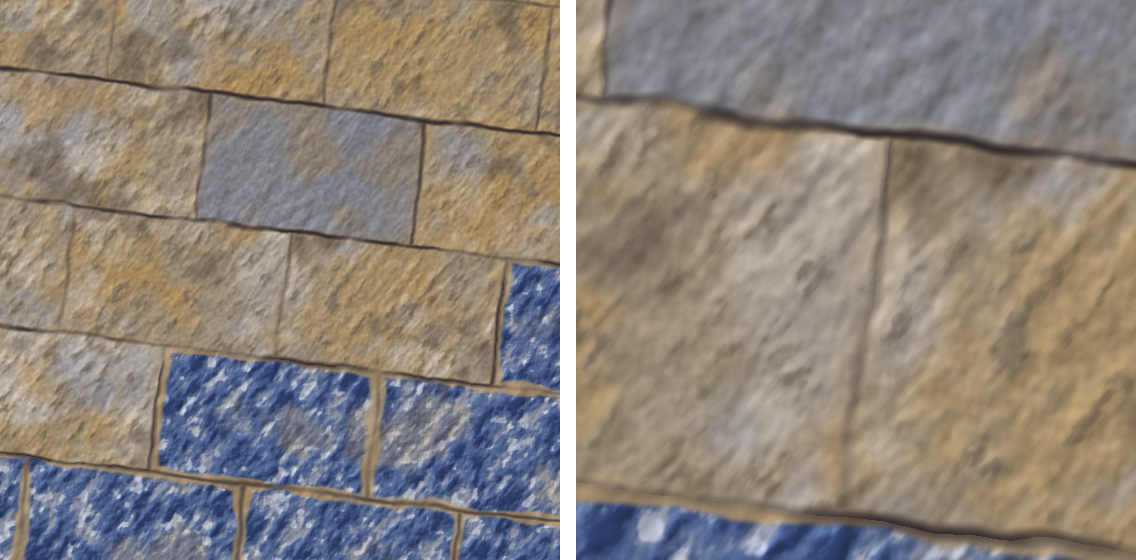
Left: the whole. Right: its middle third, enlarged.
Reproduce this texture procedurally as a Shadertoy shader.

```glsl
// A weathered stone wall: tilted courses of tan blocks turning to blue ones at lower right.
// A rotated running bond gives each block an index; layered value noise stains and
// chisels the faces, and joints are drawn from the distance to the block edge.

const float TILT = 0.122;                  // slope of the courses, radians
const vec2 BLOCK = vec2(0.388, 0.2285);    // block size in canvas units
const float FIRST_COURSE = 0.119;          // depth of the first full joint
const float BOND = 0.48;                   // shift of every other course
const float DRIFT = -0.035;                // extra shift per course
const float BLUE_LIMIT = 3.65;             // diagonal where blue stone begins
const vec2 GREY_BLOCK = vec2(1.0, 1.0);    // column and course of the grey block
const float JOINT_WIDTH = 0.0034;          // half width of the dark joints
const float MORTAR_WIDTH = 0.011;          // mortar smeared onto blue blocks
const vec2 CHISEL_DIR = vec2(0.62, -0.78);

const vec3 PALE   = vec3(0.71, 0.67, 0.62);
const vec3 OCHRE  = vec3(0.63, 0.54, 0.40);
const vec3 RUST   = vec3(0.66, 0.51, 0.30);
const vec3 TAUPE  = vec3(0.57, 0.53, 0.49);
const vec3 BROWN  = vec3(0.41, 0.36, 0.31);
const vec3 MIST   = vec3(0.52, 0.54, 0.61);
const vec3 SLATE  = vec3(0.31, 0.39, 0.56);
const vec3 NAVY   = vec3(0.18, 0.24, 0.41);
const vec3 FLECK  = vec3(0.73, 0.75, 0.80);
const vec3 MORTAR = vec3(0.67, 0.59, 0.48);
const vec3 CREVICE = vec3(0.21, 0.18, 0.18);

float hash(vec2 p) {
    return fract(sin(dot(p, vec2(127.1, 311.7))) * 43758.5453);
}

float noise(vec2 p) {
    vec2 i = floor(p), f = fract(p);
    f = f * f * (3.0 - 2.0 * f);
    return mix(mix(hash(i), hash(i + vec2(1, 0)), f.x),
               mix(hash(i + vec2(0, 1)), hash(i + vec2(1, 1)), f.x), f.y);
}

float fbm(vec2 p) {
    float sum = 0.0, amp = 0.533;
    for (int i = 0; i < 4; i++) {
        sum += amp * noise(p);
        p = mat2(1.6, 1.2, -1.2, 1.6) * p + 7.3;
        amp *= 0.5;
    }
    return sum;
}

// Height of the chiselled surface, stretched along the tool marks
float chisel(vec2 p) {
    vec2 across = vec2(-CHISEL_DIR.y, CHISEL_DIR.x);
    return fbm(vec2(dot(p, CHISEL_DIR) * 34.0, dot(p, across) * 72.0));
}

vec3 tanStone(vec2 p, vec2 id, float height) {
    vec2 s = p + 5.0 * hash(id);
    float age = clamp(1.0 - id.y / 3.0, 0.0, 1.0);
    float mottle = 0.22 * (height - 0.5);
    float stain = fbm(s * 8.0) + 0.20 * age + 0.10 * (hash(id + 4.0) - 0.5) - mottle;
    vec3 c = mix(PALE, OCHRE, smoothstep(0.36, 0.68, stain));
    c = mix(c, TAUPE, 0.6 * smoothstep(0.45, 0.68, fbm(s * 11.0 + 20.0) - mottle));
    c = mix(c, MIST, 0.45 * smoothstep(0.54, 0.74, fbm(s * 9.0 + 40.0) + mottle));
    c = mix(c, RUST, 0.5 * smoothstep(0.54, 0.78, fbm(s * 10.0 + 60.0) + 0.06 * age));
    c = mix(c, BROWN, 0.65 * smoothstep(0.60, 0.80, fbm(s * 12.0 + 80.0) + 0.05 * age));
    return mix(c, BROWN, 0.45 * smoothstep(0.40, 0.22, height));
}

vec3 blueStone(vec2 p, float height) {
    vec3 c = mix(NAVY, SLATE, smoothstep(0.25, 0.50, height));
    c = mix(c, MIST, smoothstep(0.50, 0.72, height));
    c = mix(c, FLECK, 0.7 * smoothstep(0.66, 0.80, noise(p * 80.0) * 0.5 + height * 0.6));
    return mix(c, MORTAR, 0.4 * smoothstep(0.58, 0.74, fbm(p * 9.0 + 11.0)));
}

void mainImage(out vec4 fragColor, in vec2 fragCoord) {
    vec2 p = fragCoord / iResolution.xy;
    p.y = 1.0 - p.y;
    float pixel = 1.0 / iResolution.y;

    // Tilted grid with slightly ragged edges
    float c = cos(TILT), s = sin(TILT);
    vec2 q = vec2(c * p.x + s * p.y, c * p.y - s * p.x);
    q += 0.013 * (vec2(fbm(p * 18.0), fbm(p * 18.0 + 30.0)) - 0.5);
    vec2 g = vec2(q.x / BLOCK.x, (q.y - FIRST_COURSE) / BLOCK.y + 1.0);
    float course = floor(g.y);
    float shift = 0.05 + DRIFT * course + BOND * (1.0 - mod(course, 2.0));
    g.x -= shift;
    vec2 id = floor(g);
    vec2 edge = (0.5 - abs(fract(g) - 0.5)) * BLOCK;

    // Stone faces
    float height = chisel(p);
    float relief = height - chisel(p + vec2(0.003, 0.004));
    float center = (id.x + 0.5 + shift) * BLOCK.x;
    float blue = step(BLUE_LIMIT, course + 1.75 * center);
    vec3 tanFace = tanStone(p, id, height);
    float grey = 1.0 - step(0.5, distance(id, GREY_BLOCK));
    vec3 greyFace = mix(MIST, TAUPE, smoothstep(0.35, 0.65, fbm(p * 11.0))) * 0.9;
    tanFace = mix(tanFace, greyFace, 0.8 * grey);
    vec3 color = mix(tanFace, blueStone(p, height), blue);
    color *= 1.0 + mix(0.55, 0.7, blue) * relief;
    color *= 0.95 + 0.12 * noise(p * 150.0);

    // Pale mortar crumbling over the rims of the blue blocks
    float rim = min(edge.x, edge.y * 1.3);
    float reach = MORTAR_WIDTH * (2.6 * fbm(p * 16.0 + 50.0) - 0.35);
    float smear = 1.0 - smoothstep(reach - 0.004, reach + 0.004 + pixel, rim);
    vec3 mortar = mix(MORTAR, RUST, 0.5 * noise(p * 18.0)) * (0.78 + 0.40 * height);
    color = mix(color, mortar, smear * mix(0.25, 0.9, blue));

    // Dark joints that swell, thin out and fade along their length
    float width = JOINT_WIDTH * (0.3 + 1.4 * noise(p * 14.0 + 9.0));
    vec2 line = 1.0 - smoothstep(vec2(0.0), vec2(width + 0.002 + pixel), edge);
    float wear = smoothstep(0.22, 0.60, fbm(p * 13.0 + 70.0));
    float upright = mix(0.25, 1.0, hash(vec2(floor(g.x + 0.5), course)));
    float joint = max(line.x * upright, line.y) * mix(0.3, 1.0, wear);
    color = mix(color, CREVICE, joint * mix(1.0, 0.7, blue));

    fragColor = vec4(clamp(color, 0.0, 1.0), 1.0);
}
```
